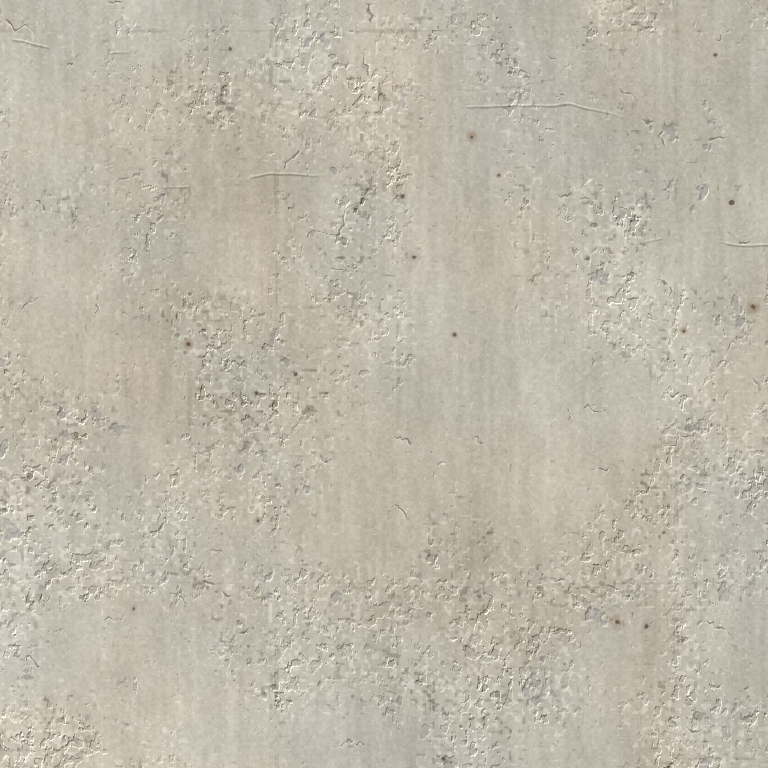
A Shadertoy shader for this texture:

```glsl
// Weathered beige concrete wall with fine pits, peeled chips, cracks, ridges and rusty holes.

float hash(vec2 p) {
    vec3 q = fract(p.xyx * 0.1031);
    q += dot(q, q.yzx + 33.33);
    return fract((q.x + q.y) * q.z);
}

vec2 hash2(vec2 p) {
    return vec2(hash(p + 17.0), hash(p + 71.0));
}

float noise(vec2 p) {
    vec2 i = floor(p), f = fract(p);
    f *= f * (3.0 - 2.0 * f);
    return mix(mix(hash(i), hash(i + vec2(1, 0)), f.x),
               mix(hash(i + vec2(0, 1)), hash(i + vec2(1, 1)), f.x), f.y);
}

float fbm(vec2 p) {
    float sum = 0.0, amp = 0.533;
    for (int i = 0; i < 4; i++) {
        sum += amp * noise(p);
        p = mat2(1.6, 1.2, -1.2, 1.6) * p + 19.7;
        amp *= 0.5;
    }
    return sum;
}

// x: depth of a ragged hollow, y: shade of its rim (positive in shadow)
vec2 hollows(vec2 uv, vec2 scale, float level) {
    float here = smoothstep(level, level + 0.08, fbm(uv * scale));
    float above = smoothstep(level, level + 0.08, fbm((uv + vec2(-0.0009, 0.0017)) * scale));
    return vec2(here, here - above);
}

// x: dark line, y: pale lip beneath it
vec2 cracks(vec2 uv, float cells, float density, float px) {
    vec2 p = uv * cells, result = vec2(0);
    float soft = px * cells;
    for (int k = 0; k < 9; k++) {
        vec2 id = floor(p) + vec2(k % 3 - 1, k / 3 - 1);
        if (hash(id + cells) > density) continue;
        vec2 d = p - id - hash2(id + cells);
        float angle = (hash(id + 5.0) - 0.5) * 1.3;
        if (hash(id + 9.0) > 0.8) angle += 1.57;
        d = mat2(cos(angle), -sin(angle), sin(angle), cos(angle)) * d;
        d.y += 0.4 * (fbm(vec2(d.x * 5.0, d.y * 2.0) + id * 7.3 + 60.0) - 0.5);
        float reach = mix(0.12, 0.42, hash(id + 31.0));
        float taper = smoothstep(reach, reach * 0.4, abs(d.x));
        taper *= smoothstep(0.25, 0.5, noise(d * 14.0 + id * 3.0 + 90.0));
        float width = 0.0011 * cells * taper * (0.3 + noise(d * 25.0 + 40.0));
        vec2 gap = abs(vec2(d.y, d.y + 0.0026 * cells)) - width;
        result = max(result, taper * smoothstep(soft, -soft, gap));
    }
    return result;
}

// x: dark hole, y: grey stain, z: rust stain
vec3 holes(vec2 uv, float cells, float px) {
    vec2 p = uv * cells;
    vec3 result = vec3(0);
    for (int k = 0; k < 9; k++) {
        vec2 id = floor(p) + vec2(k % 3 - 1, k / 3 - 1);
        if (hash(id + 3.0) > 0.2) continue;
        vec2 d = (p - id - hash2(id)) / cells;
        float radius = mix(0.0012, 0.0036, pow(hash(id + 47.0), 2.0));
        float dist = length(d) + 0.005 * (fbm(uv * 130.0) - 0.5);
        float stain = smoothstep(radius * 4.0, radius, dist) * noise(uv * 110.0 + 8.0);
        float rusty = step(0.6, hash(id + 23.0));
        result = max(result, vec3(smoothstep(radius + px, radius - px, dist), stain, stain * rusty));
    }
    return result;
}

void mainImage(out vec4 fragColor, in vec2 fragCoord) {
    vec2 uv = fragCoord / iResolution.y;
    float px = 1.0 / iResolution.y;

    // Cloudy cement with vertical streaks and fine grain
    float tone = 0.12 * (fbm(uv * 3.5 + vec2(3, 8)) - 0.5)
               + 0.09 * (fbm(uv * vec2(13, 8) + 5.0) - 0.5)
               + 0.06 * (fbm(uv * vec2(60, 24) + 2.0) - 0.5)
               + 0.04 * (noise(uv * vec2(150, 12)) - 0.5)
               + 0.045 * (noise(uv * 220.0) - 0.5)
               + 0.045 * (noise(uv * 430.0 + 7.0) - 0.5);
    vec3 color = vec3(0.749, 0.725, 0.668) + tone;
    color += vec3(0.035, 0.0, -0.03) * (fbm(uv * 6.0 + 20.0) - 0.5);

    // Formwork seams, where the surface wears most
    vec2 seamDist = abs(fract((uv - vec2(0.36, 0.24)) / vec2(0.52, 0.36) + 0.5) - 0.5) * vec2(0.52, 0.36);
    seamDist += 0.012 * (fbm(uv * 12.0 + 33.0) - 0.5);
    vec2 seam = exp(-pow(seamDist / 0.022, vec2(2)));
    float wear = fbm(uv * vec2(10, 7) + 40.0) + 0.12 * max(seam.x, seam.y)
               + 0.1 * smoothstep(0.38, 0.1, uv.y);
    wear = smoothstep(0.42, 0.8, wear);
    vec2 line = smoothstep(0.0012 + px, 0.0, abs(seamDist));
    color -= 0.06 * max(line.x, line.y) * smoothstep(0.42, 0.65, fbm(uv * 16.0 + 70.0));

    // Fine pits, then larger blue-grey peeled chips
    vec2 pits = hollows(uv, vec2(125, 95), 0.75 - 0.19 * wear);
    color -= (0.03 * pits.x + 0.17 * pits.y) * (0.3 + wear) * (0.3 + noise(uv * 45.0));
    vec2 corner = (uv - vec2(0.91, 0.79)) / vec2(0.06, 0.12);
    float peeling = 0.65 * wear + 0.75 * exp(-dot(corner, corner));
    vec2 chips = hollows(uv + 2.0, vec2(48, 36), 0.81 - 0.17 * peeling);
    color = mix(color, vec3(0.65, 0.635, 0.615) + tone, 0.6 * chips.x);
    color -= 0.27 * chips.y * noise(uv * 60.0 + 4.0);

    // Pale crumbs and dark specks
    float crumb = noise(uv * 210.0 + 12.0) + 0.25 * wear;
    color += 0.07 * smoothstep(0.82, 1.05, crumb);
    color -= 0.16 * smoothstep(0.86, 1.05, noise(uv * 170.0 + 55.0) + 0.2 * wear) * noise(uv * 30.0 + 9.0);

    // Long raised ridges, lit above and shaded below
    for (float i = 0.0; i < 4.0; i++) {
        vec2 d = uv - vec2(fract(i * 0.62 + 0.08), 0.94 - 0.085 * i);
        d.y += 0.05 * (fbm(vec2(uv.x * 7.0, i * 9.0)) - 0.5) - 0.2 * d.x * (hash(vec2(i, 4)) - 0.4);
        float fade = smoothstep(0.13, 0.06, abs(d.x)) * smoothstep(0.3, 0.5, noise(uv * 26.0 + i));
        color += 0.09 * fade * smoothstep(0.001 + px, 0.0, abs(d.y));
        color -= 0.14 * fade * smoothstep(0.001 + px, 0.0, abs(d.y + 0.0024));
    }

    // Cracks, long and short
    vec2 crack = max(cracks(uv, 5.0, 0.3, px), cracks(uv + 3.0, 13.0, 0.3, px));
    color += 0.09 * crack.y * (1.0 - crack.x);
    color = mix(color, vec3(0.42, 0.39, 0.35), 0.7 * crack.x);

    // Holes with grey or rusty halos
    vec3 hole = holes(uv, 11.0, px);
    color = mix(color, vec3(0.57, 0.55, 0.51), 0.5 * hole.y);
    color = mix(color, vec3(0.58, 0.45, 0.33), 0.6 * hole.z);
    color = mix(color, vec3(0.32, 0.28, 0.24), 0.75 * hole.x);

    fragColor = vec4(clamp(color, 0.0, 1.0), 1.0);
}
```
